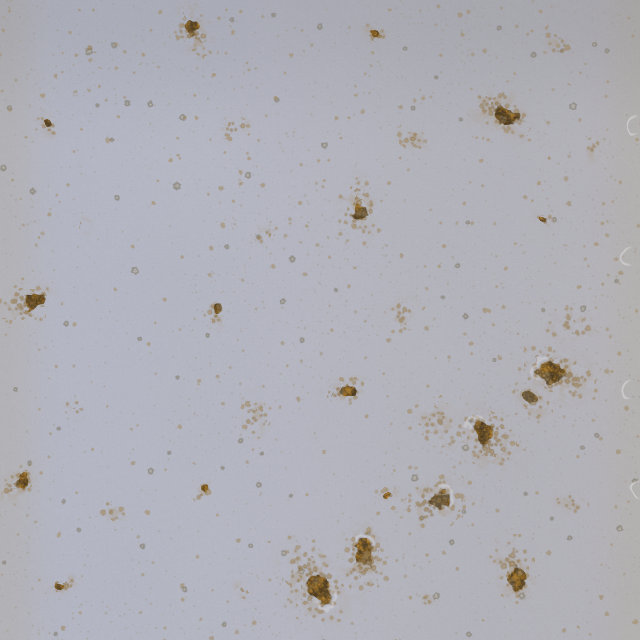
Write a WebGL 2 fragment shader that draws this texture.

```glsl
#version 300 es
precision highp float;
// Pale fluid under a microscope with scattered amber clumps, grains and small round cells.
uniform vec2 u_resolution;
out vec4 fragColor;

float hash(vec2 p) {
  return fract(sin(dot(p, vec2(127.1, 311.7))) * 43758.5453);
}

vec2 hash2(vec2 p) {
  return vec2(hash(p), hash(p + 57.3));
}

float noise(vec2 p) {
  vec2 i = floor(p), f = fract(p);
  f = f * f * (3.0 - 2.0 * f);
  return mix(mix(hash(i), hash(i + vec2(1, 0)), f.x),
             mix(hash(i + vec2(0, 1)), hash(i + vec2(1, 1)), f.x), f.y);
}

float fbm(vec2 p) {
  return 0.55 * noise(p) + 0.3 * noise(p * 2.1 + 7.3) + 0.15 * noise(p * 4.3 + 3.1);
}

// Scattered round grains: x = body, y = dark rim, z = random tone
vec3 grains(vec2 p, float cells, float share, float size) {
  float soft = 0.7 / u_resolution.y + 0.0004;
  vec2 base = floor(p * cells);
  vec3 result = vec3(0.0);
  for (int k = 0; k < 9; k++) {
    vec2 id = base + vec2(k % 3 - 1, k / 3 - 1);
    if (hash(id + cells) > share) continue;
    vec2 center = (id + hash2(id + 3.7)) / cells;
    float tone = hash(id + 9.1);
    float radius = size * mix(0.4, 1.0, tone * tone);
    float d = length(p - center) + (noise(p * 330.0) - 0.5) * radius * 0.7;
    float body = smoothstep(soft, -soft, d - radius);
    float rim = smoothstep(soft * 2.0, 0.0, abs(d - radius * 0.85));
    if (body > result.x) result.z = tone;
    result.xy = max(result.xy, vec2(body, rim));
  }
  return result;
}

// Ragged clumps: x = dense core, y = loose halo, z = bright fringe
vec3 clumps(vec2 p) {
  vec2 warp = vec2(fbm(p * 55.0), fbm(p * 55.0 + 31.7)) - 0.5;
  vec3 field = vec3(-1.0, 0.0, 0.0);
  for (int i = 0; i < 36; i++) {
    float n = float(i);
    vec2 rnd = hash2(vec2(n, 4.2));
    vec2 center = fract(vec2(0.7549, 0.5698) * n + vec2(0.26, 0.4));
    float size = mix(0.006, 0.017, rnd.x * rnd.x);
    if (i < 5) {
      center = mix(vec2(0.49, 0.06), vec2(0.84, 0.42), n / 4.0) + (rnd - 0.5) * 0.05;
      size = mix(0.017, 0.024, rnd.y);
    } else if (i < 12) {
      size = mix(0.011, 0.017, rnd.x);
    }
    float angle = rnd.y * 6.283;
    vec2 q = p - center + warp * min(size * 1.6, 0.024);
    q = mat2(cos(angle), -sin(angle), sin(angle), cos(angle)) * q;
    float d = length(q * vec2(0.85, 1.25)) / size;
    float loose = length((q + vec2(size * 0.6, 0.0)) * vec2(0.7, 1.1)) / size;
    if (i < 20) field.x = max(field.x, 1.0 - d);
    field.y = max(field.y, (i < 20 ? 1.0 : 0.6) * exp(-0.45 * loose * loose));
    if (i < 5) {
      float side = smoothstep(0.1, 0.9, q.x / size);
      field.z = max(field.z, side * smoothstep(0.22, 0.0, abs(d - 1.2)));
    }
  }
  return field;
}

// Uneven lamp light, bluish in the middle and warmer at the sides
vec3 backdrop(vec2 uv) {
  vec3 col = mix(vec3(0.705, 0.715, 0.765), vec3(0.7, 0.697, 0.725), smoothstep(0.1, 0.95, uv.x));
  float sides = smoothstep(0.1, 0.0, uv.x) * 0.75 + smoothstep(0.9, 1.0, uv.x);
  col = mix(col, vec3(0.7, 0.685, 0.675), sides * 0.75);
  col *= 1.0 - 0.06 * smoothstep(0.75, 1.0, uv.y);
  return col + (fbm(uv * 4.0) - 0.5) * 0.015;
}

void main() {
  vec2 uv = gl_FragCoord.xy / u_resolution;
  vec2 p = gl_FragCoord.xy / u_resolution.y;
  vec3 col = backdrop(uv);
  vec3 clump = clumps(p);
  float patches = smoothstep(0.35, 0.75, fbm(p * 9.0 + 2.0));

  // Faint dust and small tan grains
  vec3 dust = grains(p, 120.0, 0.08 + 0.2 * patches, 0.0017);
  col = mix(col, vec3(0.63, 0.58, 0.51), dust.x * 0.4);
  vec3 small = grains(p, 48.0, 0.08 + 0.18 * patches, 0.0038);
  col = mix(col, vec3(0.62, 0.54, 0.4), small.x * mix(0.25, 0.6, small.z));

  // Translucent cells with dark rims
  vec3 cells = grains(p + 0.37, 17.0, 0.25, 0.0052);
  col = mix(col, vec3(0.67, 0.65, 0.6), cells.x * 0.6);
  col = mix(col, vec3(0.47, 0.45, 0.4), cells.y * 0.5);

  // Loose halo of grains around each clump
  float film = clump.y * smoothstep(0.4, 0.7, fbm(p * 90.0));
  col = mix(col, vec3(0.66, 0.57, 0.43), film * 0.55);
  vec3 halo = grains(p, 150.0, clump.y * 0.75, 0.0042);
  col = mix(col, vec3(0.63, 0.52, 0.33), halo.x * 0.5);
  col = mix(col, vec3(0.48, 0.37, 0.2), halo.y * clump.y * 0.4);

  // Bright refraction beside large clumps and along the right side
  col = mix(col, vec3(0.82, 0.82, 0.84), clump.z * 0.6);
  for (int i = 0; i < 4; i++) {
    vec2 rnd = hash2(vec2(i, 8.6));
    vec2 q = uv - vec2(0.985 + 0.015 * rnd.x, 0.17 + 0.21 * float(i) + 0.08 * rnd.y);
    float arc = abs(length(q + (noise(uv * 70.0) - 0.5) * 0.008) - 0.014);
    col = mix(col, vec3(0.83), smoothstep(0.0025, 0.0005, arc) * smoothstep(0.004, -0.008, q.x) * 0.7);
  }

  // Dense amber and brown cores
  float core = smoothstep(0.0, 0.22, clump.x);
  vec3 lumps = grains(p + 0.13, 130.0, 0.8, 0.006);
  vec3 amber = mix(vec3(0.34, 0.25, 0.11), vec3(0.64, 0.45, 0.14), smoothstep(0.25, 0.75, fbm(p * 130.0)));
  amber = mix(amber, vec3(0.5, 0.43, 0.31), smoothstep(0.55, 0.75, noise(p * 75.0 + 5.0)) * 0.6);
  amber *= 1.0 - 0.3 * lumps.y + 0.12 * lumps.x;
  col = mix(col, amber, core * 0.9);

  col += (hash(floor(uv * 512.0)) - 0.5) * 0.012;
  fragColor = vec4(col, 1.0);
}
```
